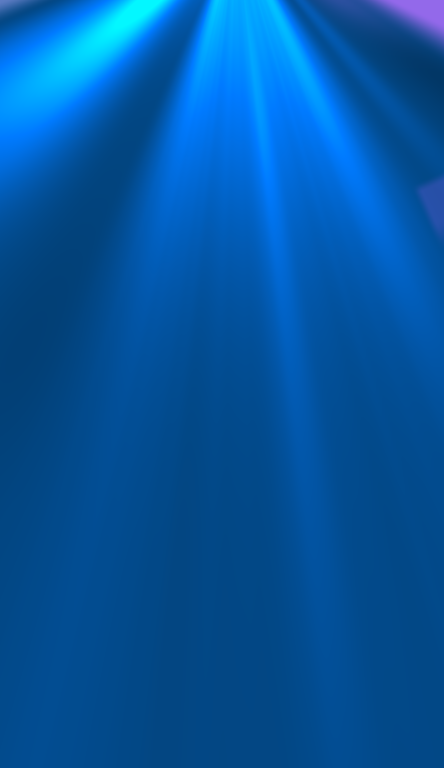
A Shadertoy shader for this background:

```glsl
float hash(float n) {
    n = fract(n * 0.1031);
    n *= n + 33.33;
    return fract(n * (n + n));
}

float noise(float x) {
    float cell = floor(x);
    return mix(hash(cell), hash(cell + 1.0), smoothstep(0.0, 1.0, x - cell));
}

float bell(float x, float center, float width) {
    float k = (x - center) / width;
    return exp(-k * k);
}

// Light level to colour: deep blue, azure, cyan
vec3 waterColor(float light) {
    vec3 deep = vec3(0.01, 0.275, 0.51);
    vec3 azure = vec3(0.0, 0.48, 1.0);
    vec3 cyan = vec3(0.01, 0.97, 1.0);
    vec3 color = mix(deep, azure, clamp(light, 0.0, 1.0));
    return mix(color, cyan, clamp(light - 1.0, 0.0, 1.0));
}

void mainImage(out vec4 fragColor, in vec2 fragCoord) {
    vec2 uv = fragCoord / iResolution.xy;
    vec2 p = vec2(uv.x * 0.578, uv.y);

    // Rays share a source above the top edge; slope selects a ray
    vec2 source = vec2(0.307, 1.098);
    float depth = source.y - p.y;
    float slope = (p.x - source.x) / depth;

    // Central fan with fine streaks
    float fan = smoothstep(-0.46, -0.25, slope) * (1.0 - smoothstep(0.46, 0.78, slope));
    float streaks = 0.6 * noise(slope * 23.0 + 40.0) + 0.4 * noise(slope * 51.0 + 90.0);
    float light = fan * 1.45 * bell(depth, 0.0, 0.35);
    light += fan * (streaks - 0.5) * 0.12 * exp(-depth);

    // Narrow rays and their broad halos
    float mainRay = 0.75 * bell(slope, 0.13, 0.045) + 0.25 * bell(slope, 0.12, 0.11);
    light += 0.52 * mainRay * smoothstep(0.0, 0.35, depth) * exp(-1.1 * depth * depth);
    light += 0.28 * bell(slope, 0.48, 0.08) * bell(depth, 0.3, 0.32);
    light += 0.38 * bell(slope, 0.86, 0.1) * bell(depth, 0.1, 0.22);
    light += 0.11 * bell(slope, -0.24, 0.1) + 0.07 * bell(slope, 0.38, 0.13);

    // Wide beam at the upper left, with a cyan core
    float beam = smoothstep(0.52, 1.02, -slope) * (1.0 - smoothstep(1.5, 2.5, -slope));
    light += 1.05 * beam * exp(-pow(depth / 0.38, 4.0));
    light += 1.5 * bell(slope, -1.15, 0.33) * bell(depth, 0.0, 0.2);
    light += 0.7 * bell(slope, -0.55, 0.3) * bell(depth, 0.0, 0.13);

    vec3 color = waterColor(light);
    color *= 1.0 - 0.1 * bell(slope, -0.5, 0.16) * bell(depth, 0.55, 0.2);

    // Navy gap and violet ray at the upper right
    color *= 1.0 - 0.22 * bell(slope, 1.35, 0.3) * smoothstep(0.1, 0.2, depth);
    vec3 violet = vec3(0.62, 0.42, 0.95);
    color = mix(color, violet, 0.3 * bell(slope, 1.4, 0.35) * bell(depth, 0.08, 0.05));
    color = mix(color, violet, 0.93 * smoothstep(1.5, 2.1, slope));

    // Pale haze in the upper left corner
    color = mix(color, vec3(0.55, 0.6, 0.9), 0.65 * smoothstep(2.35, 3.1, -slope));

    // Tilted translucent patch on the right edge
    vec2 corner = p - vec2(0.539, 0.755);
    vec2 local = vec2(dot(corner, vec2(0.91, 0.41)), dot(corner, vec2(0.41, -0.91)));
    float patchMask = smoothstep(-0.004, 0.009, local.x) * smoothstep(-0.005, 0.009, local.y);
    patchMask *= 1.0 - smoothstep(0.05, 0.095, local.y);
    color = mix(color, vec3(0.3, 0.34, 0.78), 0.5 * patchMask);

    fragColor = vec4(color, 1.0);
}
```
